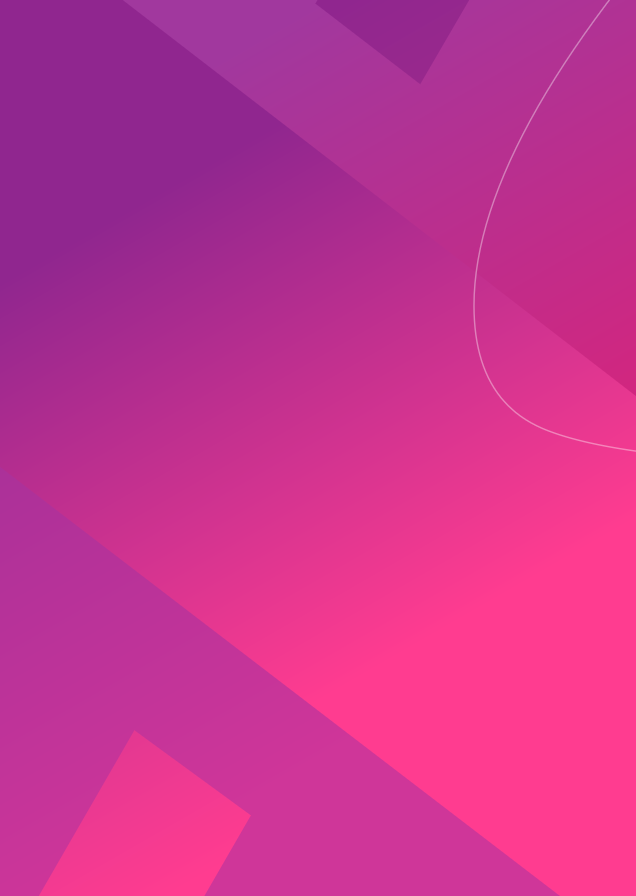
Write a Shadertoy shader that draws this background.

```glsl
// Diagonal purple-to-pink poster background: a gradient band between two tinted
// corners, two slanted blocks and one thin curved line.
// Shapes are signed distances (positive inside), each filled by a linear gradient.

const vec3 PURPLE = vec3(0.565, 0.150, 0.560);
const vec3 PINK   = vec3(1.000, 0.235, 0.565);

float cross2(vec2 a, vec2 b) { return a.x * b.y - a.y * b.x; }

// Signed distance to the line a-b, positive on its left
float leftOf(vec2 p, vec2 a, vec2 b) {
    return cross2(b - a, p - a) / length(b - a);
}

// Inside distance of the parallelogram with one corner and two edge vectors
float parallelogram(vec2 p, vec2 corner, vec2 a, vec2 b) {
    vec2 q = p - corner;
    float area = cross2(a, b);
    vec2 uv = vec2(cross2(q, b), cross2(a, q)) / area;
    vec2 inside = min(uv, 1.0 - uv) * abs(area) / vec2(length(b), length(a));
    return min(inside.x, inside.y);
}

float segmentDistance(vec2 p, vec2 a, vec2 b) {
    vec2 ab = b - a;
    float h = clamp(dot(p - a, ab) / dot(ab, ab), 0.0, 1.0);
    return length(p - a - h * ab);
}

// Distance to a quadratic Bezier, walked as short segments
float bezierDistance(vec2 p, vec2 a, vec2 control, vec2 b) {
    const int STEPS = 24;
    float nearest = 1e3;
    vec2 last = a;
    for (int i = 1; i <= STEPS; i++) {
        float t = float(i) / float(STEPS);
        vec2 next = mix(mix(a, control, t), mix(control, b, t), t);
        nearest = min(nearest, segmentDistance(p, last, next));
        last = next;
    }
    return nearest;
}

// Antialiased coverage from an inside distance
float coverage(float inside, float pixel) {
    return clamp(0.5 + inside / pixel, 0.0, 1.0);
}

vec3 gradient(float s, float start, float end, vec3 from, vec3 to) {
    return mix(from, to, clamp((s - start) / (end - start), 0.0, 1.0));
}

void mainImage(out vec4 fragColor, in vec2 fragCoord) {
    vec2 p = fragCoord / iResolution.y;
    float pixel = 1.0 / iResolution.y;

    // Shared gradient axis, running down and to the right
    float s = dot(vec2(p.x, 1.0 - p.y), vec2(0.5, 0.87));

    // Central band
    vec3 color = gradient(s, 0.276, 0.859, PURPLE, PINK);

    // Upper right corner
    vec3 upper = gradient(s, 0.176, 0.729, vec3(0.63, 0.22, 0.62), vec3(0.82, 0.15, 0.50));
    float upperEdge = leftOf(p, vec2(0.137, 1.0), vec2(0.711, 0.557));
    color = mix(color, upper, coverage(upperEdge, pixel));

    // Lower left corner
    vec3 lower = gradient(s, 0.453, 0.911, vec3(0.67, 0.19, 0.60), vec3(0.81, 0.21, 0.60));
    float lowerEdge = leftOf(p, vec2(0.625, 0.0), vec2(0.0, 0.479));
    color = mix(color, lower, coverage(lowerEdge, pixel));

    // Slanted blocks
    vec3 darkFill = gradient(s, 0.195, 0.330, PURPLE, vec3(0.60, 0.16, 0.55));
    float darkBlock = parallelogram(p, vec2(0.469, 0.906), vec2(-0.117, 0.090), vec2(0.082, 0.141));
    color = mix(color, darkFill, coverage(darkBlock, pixel));

    vec3 brightFill = gradient(s, 0.784, 0.964, vec3(0.89, 0.22, 0.57), PINK);
    float brightBlock = parallelogram(p, vec2(0.150, 0.185), vec2(0.130, -0.095), vec2(-0.139, -0.241));
    color = mix(color, brightFill, coverage(brightBlock, pixel));

    // Thin curve: upper sweep, lower bend, exit to the right
    vec2 waist = vec2(0.529, 0.659);
    vec2 heel = vec2(0.605, 0.522);
    float curve = bezierDistance(p, vec2(0.690, 1.013), vec2(0.529, 0.805), waist);
    curve = min(curve, bezierDistance(p, waist, vec2(0.529, 0.555), heel));
    curve = min(curve, bezierDistance(p, heel, vec2(0.647, 0.504), vec2(0.729, 0.494)));
    color = mix(color, vec3(1.0), 0.38 * coverage(0.0008 - curve, pixel));

    fragColor = vec4(color, 1.0);
}
```
